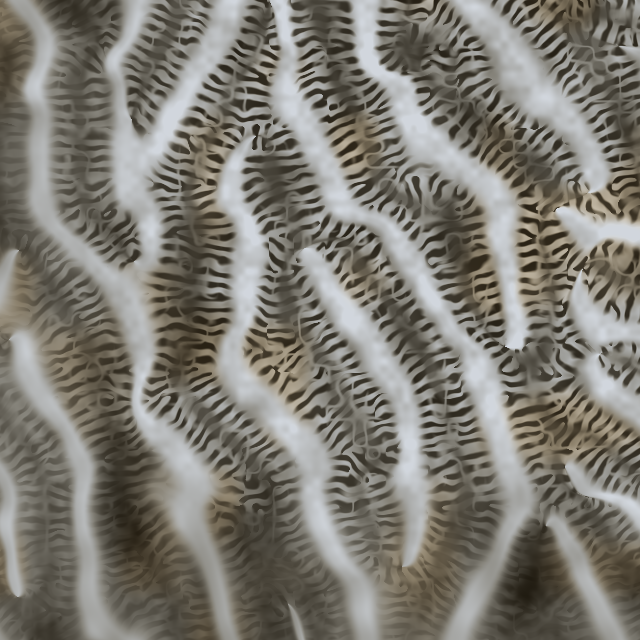
Give the GLSL for this texture, as a Shadertoy shader.

```glsl
// Brain coral: pale meandering ridges, dark valleys lined with fine septa, soft focus at left and bottom.
const float TAU = 6.28318;

vec3 hash3(vec2 p) {
    vec3 q = fract(p.xyx * vec3(0.1031, 0.1030, 0.0973));
    q += dot(q, q.yxz + 33.33);
    return fract((q.xxy + q.yzz) * q.zyx);
}

float valueNoise(vec2 p) {
    vec2 i = floor(p), f = fract(p);
    f = f * f * (3.0 - 2.0 * f);
    return mix(mix(hash3(i).x, hash3(i + vec2(1, 0)).x, f.x),
               mix(hash3(i + vec2(0, 1)).x, hash3(i + vec2(1, 1)).x, f.x), f.y);
}

// Sum of oriented waves: x = phase across the ridges, yz = unit direction across them
vec3 ridgeField(vec2 p) {
    vec2 g = p / 0.22, cell = floor(g);
    vec2 z = vec2(0.0), gradRe = vec2(0.0), gradIm = vec2(0.0);
    for (int j = -1; j <= 1; j++)
    for (int i = -1; i <= 1; i++) {
        vec2 id = cell + vec2(i, j);
        vec3 h = hash3(id + 17.0);
        vec3 turn = hash3(id + 71.0);
        vec2 d = g - id - 0.2 - 0.6 * h.xy;
        float s = max(0.0, 1.0 - dot(d, d));
        // Ridges stand upright at the left and lean over toward the right
        float angle = 0.12 + 0.1 * id.x + 1.7 * (turn.x - 0.5);
        vec2 k = vec2(cos(angle), sin(angle)) * TAU * 0.22 / mix(0.12, 0.165, turn.y);
        float theta = dot(k, d) + TAU * h.z;
        vec2 wave = vec2(cos(theta), sin(theta));
        float w = s * s * s;
        vec2 gradW = -6.0 * s * s * d;
        z += w * wave;
        gradRe += gradW * wave.x - w * wave.y * k;
        gradIm += gradW * wave.y + w * wave.x * k;
    }
    vec2 across = z.x * gradIm - z.y * gradRe;
    return vec3(atan(z.y, z.x + 1e-6), across / max(length(across), 1e-5));
}

// Fine stripes that run across the ridges: 1 in a slot, -1 on a septum
float septaField(vec2 p) {
    vec2 g = p / 0.042, cell = floor(g);
    vec2 z = vec2(0.0);
    for (int j = -1; j <= 1; j++)
    for (int i = -1; i <= 1; i++) {
        vec2 id = cell + vec2(i, j);
        vec2 center = id + 0.3 + 0.4 * hash3(id + 5.0).xy;
        vec2 d = g - center;
        float s = max(0.0, 1.0 - dot(d, d));
        vec2 across = ridgeField(center * 0.042).yz;
        vec2 along = vec2(-across.y, across.x);
        // Shared anchors keep neighbouring stripes in step
        vec2 anchor = (floor(center * 0.42) + 0.5) * 0.1;
        float theta = TAU * dot(p - anchor, along) / 0.0185;
        z += s * s * s * vec2(cos(theta), sin(theta));
    }
    return z.x / max(length(z), 1e-4);
}

void mainImage(out vec4 fragColor, in vec2 fragCoord) {
    vec2 uv = fragCoord / iResolution.y;
    float broad = valueNoise(uv * 5.0 + 3.0);
    float patches = valueNoise(uv * 22.0);
    float grain = valueNoise(uv * 85.0);
    float web = 1.0 - abs(2.0 * valueNoise(uv * 48.0 + 9.0) - 1.0);

    // Focus falls off toward the left and the bottom
    float focus = smoothstep(-0.04, 0.34, uv.x + 0.15 * (broad - 0.5))
                * smoothstep(0.02, 0.4, uv.y + 0.12 * (broad - 0.5));

    vec2 p = uv + 0.014 * (vec2(patches, valueNoise(uv * 14.0 + 40.0)) - 0.5);
    float phase = ridgeField(p).x;
    float depth = abs(phase) * 2.0 / TAU;
    vec2 wobble = vec2(valueNoise(uv * 55.0 + 20.0), valueNoise(uv * 55.0 + 80.0)) - 0.5;
    float stripe = septaField(p + 0.009 * wobble);

    // Valley: dark slots cut short by pale cross threads, tangled along the floor
    float slot = smoothstep(-0.5, 0.7, stripe + 0.9 * (grain - 0.5));
    float thread = smoothstep(0.7, 0.98, web) * smoothstep(0.5, 0.7, depth);
    float tangle = smoothstep(0.78, 0.98, depth + 0.2 * (patches - 0.5));
    slot *= 1.0 - 0.8 * thread;
    slot = mix(slot, 0.55 * (1.0 - thread) + 0.25 * grain, 0.7 * tangle);
    slot = mix(0.6, slot, 0.15 + 0.85 * focus);
    float septum = 0.76 - 0.2 * smoothstep(0.5, 0.95, depth) + 0.2 * (grain - 0.5);
    septum -= 0.26 * smoothstep(0.4, 0.8, valueNoise(uv * 11.0 + 30.0));
    float valley = mix(septum, 0.05 + 0.14 * patches, slot);

    // Ridge: bright crest, shaded flanks, toothed rim
    float ridge = 1.02 - 0.32 * smoothstep(0.08, 0.45, depth) + 0.08 * sin(phase);
    ridge += 0.26 * (patches - 0.5) + 0.16 * (grain - 0.5) * focus;
    ridge -= 0.18 * (1.0 - focus) + 0.18 * broad;
    float width = 0.39 + 0.14 * (valueNoise(uv * 8.0 + 15.0) - 0.5);
    float rim = width - 0.06 * stripe * focus;
    float soft = mix(0.28, 0.1, focus);
    float tone = mix(ridge, valley, smoothstep(rim - soft, rim + soft, depth));
    tone += 0.3 * (broad - 0.5) * (1.0 - focus);
    tone = clamp(tone, 0.0, 1.0);

    // Brown shadows through warm grey to cool white
    vec3 color = mix(vec3(0.10, 0.08, 0.04), vec3(0.52, 0.51, 0.475), min(2.0 * tone, 1.0));
    color = mix(color, vec3(0.82, 0.84, 0.865), max(2.0 * tone - 1.0, 0.0));
    float stain = smoothstep(0.5, 0.9, valueNoise(uv * 9.0 + 60.0)) * smoothstep(0.1, 0.45, depth);
    color *= mix(vec3(1.0), vec3(1.05, 0.98, 0.87), stain);
    fragColor = vec4(color, 1.0);
}
```
